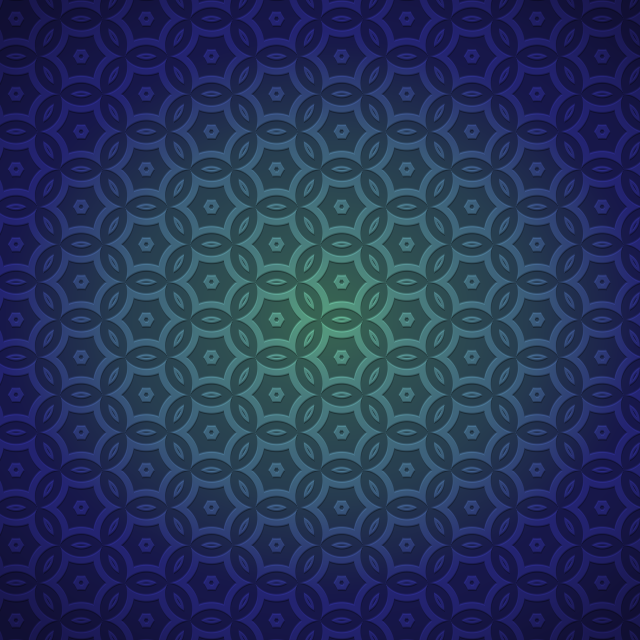
A Shadertoy shader for this pattern:

```glsl
// Soft-edged step between radii; 1 inside the interval
float band(float r, float lo, float hi, float soft) {
    return smoothstep(lo - soft, lo + soft, r) - smoothstep(hi - soft, hi + soft, r);
}

// Position relative to the nearest centre of a flat-topped hexagon grid
vec2 hexCell(vec2 p) {
    vec2 period = vec2(sqrt(3.0), 1.0);
    vec2 a = mod(p + 0.5 * period, period) - 0.5 * period;
    vec2 b = mod(p, period) - 0.5 * period;
    return dot(a, a) < dot(b, b) ? a : b;
}

// Raised relief: rings around points just beyond each hexagon edge
float relief(vec2 p, float soft) {
    vec2 q = abs(hexCell(p));
    float r = min(length(q - vec2(0.0, 0.707)),
                  length(q - 0.707 * vec2(0.866, 0.5)));
    float petal = band(r, 0.213, 0.247, soft);
    float star = band(r, 0.36, 0.452, soft);
    float stud = band(r, 0.617, 0.681, soft);
    return petal + star + stud;
}

// Green core fading through steel blue to indigo
vec3 glow(float r) {
    vec3 c = mix(vec3(0.34, 0.61, 0.50), vec3(0.29, 0.49, 0.50), smoothstep(0.0, 0.16, r));
    c = mix(c, vec3(0.24, 0.38, 0.49), smoothstep(0.12, 0.30, r));
    c = mix(c, vec3(0.19, 0.26, 0.47), smoothstep(0.27, 0.39, r));
    c = mix(c, vec3(0.14, 0.14, 0.45), smoothstep(0.36, 0.48, r));
    return mix(c, vec3(0.10, 0.09, 0.31), smoothstep(0.47, 0.70, r));
}

void mainImage(out vec4 fragColor, in vec2 fragCoord) {
    vec2 uv = (fragCoord - 0.5 * iResolution.xy) / iResolution.y;

    // Grid with a hexagon corner at the canvas centre
    float cell = 0.1175;
    vec2 p = uv / cell + vec2(1.0 / sqrt(3.0), 0.0);
    float soft = max(0.008, 0.7 / (cell * iResolution.y));

    // Bevel lit from above
    vec2 lightStep = 0.013 * normalize(vec2(-0.25, 1.0));
    float height = relief(p, soft);
    float slope = relief(p - lightStep, soft) - relief(p + lightStep, soft);

    // Slightly wide radial colour
    vec3 tint = glow(length((uv - vec2(0.008, 0.005)) * vec2(0.92, 1.06)));
    vec3 color = tint * (mix(0.64, 0.98, height) + 0.24 * slope);
    fragColor = vec4(clamp(color, 0.0, 1.0), 1.0);
}
```
